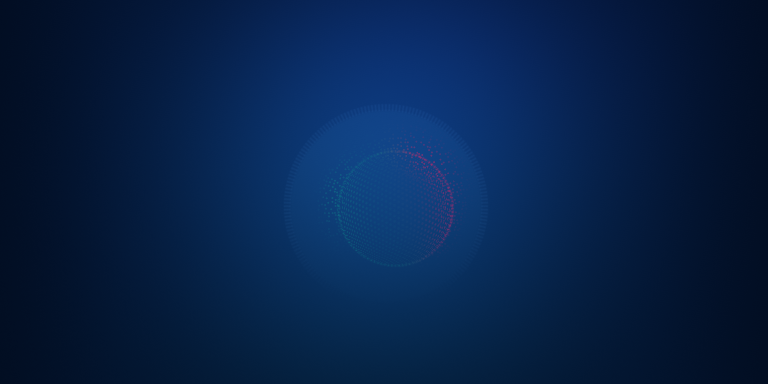
A WebGL 1 fragment shader for this background:

```glsl
precision highp float;
// Deep blue backdrop: soft glows around a pale disc with a ticked rim, holding
// a tilted sphere of dots that runs from teal to pink and sheds loose specks.
// Lengths are in canvas heights; the dots and ticks come from repeated cells.
uniform vec2 u_resolution;

float glow(vec2 p, vec2 center, vec2 size) {
  vec2 d = (p - center) / size;
  return exp(-0.5 * dot(d, d));
}

float hash(vec2 cell) {
  return fract(sin(dot(cell, vec2(127.1, 311.7))) * 43758.5);
}

// Soft band between two values
float band(float x, float low, float high, float soft) {
  return smoothstep(low - soft, low + soft, x) * (1.0 - smoothstep(high - soft, high + soft, x));
}

vec3 backdrop(vec2 p) {
  vec3 color = vec3(0.008, 0.062, 0.16);
  color += vec3(0.035, 0.165, 0.285) * glow(p, vec2(1.0, 0.54), vec2(0.4, 0.37));
  color += vec3(0.012, 0.015, 0.085) * glow(p, vec2(1.12, 0.88), vec2(0.4, 0.26));
  color += vec3(0.0, 0.015, 0.0) * glow(p, vec2(0.95, 0.0), vec2(0.5, 0.2));
  return color * mix(0.78, 1.0, band(p.x, 0.12, 1.88, 0.25));
}

// Pale disc, brightest near its top, inside a rim of radial ticks
vec3 addDisc(vec3 color, vec2 p, float px) {
  vec2 d = p - vec2(1.005, 0.463);
  float radius = length(d);
  float angle = atan(d.x, d.y);
  float fill = 1.0 - smoothstep(0.246 - px, 0.252 + px, radius);
  color += vec3(0.017, 0.037, 0.045) * fill * smoothstep(-0.38, 0.2, d.y);
  float ticks = 0.5 + 0.5 * cos(angle * 180.0);
  float rim = band(radius, 0.248, 0.266, px) * smoothstep(-0.28, 0.0, d.y);
  return color + vec3(0.025, 0.04, 0.05) * rim * (0.15 + 0.65 * ticks);
}

// Dotted sphere with a dashed edge and a spray of loose specks
vec3 addSphere(vec3 color, vec2 p, float px) {
  vec2 q = (p - vec2(1.03, 0.457)) / 0.152;
  float soft = px / 0.152;
  float radius = length(q);
  float angle = atan(q.x, q.y);
  vec3 tint = mix(vec3(0.05, 0.55, 0.55), vec3(0.75, 0.16, 0.42), smoothstep(-0.25, 0.75, q.x + 0.25 * q.y));

  // Rows of dots wrapped around the tilted ball
  vec2 t = mat2(0.91, 0.42, -0.42, 0.91) * q;
  float depth = sqrt(max(1.0 - radius * radius, 0.0));
  vec2 grid = vec2(atan(t.x, depth + 0.2) * 15.0, asin(clamp(t.y, -1.0, 1.0)) * 12.0);
  grid.x += 0.5 * mod(floor(grid.y), 2.0);
  float dots = 1.0 - smoothstep(0.12, 0.42, length(fract(grid) - 0.5));
  float inside = 1.0 - smoothstep(1.0 - soft, 1.0 + soft, radius);
  float side = smoothstep(0.2, 1.0, abs(q.x));
  color = mix(color, tint, dots * inside * (0.07 + 0.22 * side));

  // Short dashes along the edge, strongest at the upper right
  float dashes = 0.35 + 0.65 * smoothstep(-0.3, 0.8, cos(angle * 100.0));
  float edge = band(radius, 0.96, 1.0, soft);
  float strength = 0.16 + 0.26 * smoothstep(-0.2, 1.0, dot(q, vec2(0.85, 0.5)));
  color = mix(color, tint, edge * dashes * strength);

  // Specks in jittered polar cells, gathered at the top right and the left
  vec2 polar = vec2(angle * 18.0, radius * 17.0);
  vec2 cell = floor(polar);
  vec2 jitter = 0.25 + 0.5 * vec2(hash(cell), hash(cell + 37.0));
  vec2 offset = (fract(polar) - jitter) / vec2(18.0 / max(radius, 0.1), 17.0);
  float speck = 1.0 - smoothstep(0.006, 0.012 + soft * 0.8, length(offset));
  float spray = glow(vec2(angle, radius), vec2(0.5, 1.0), vec2(0.45, 0.2));
  spray += 0.8 * glow(vec2(angle, radius), vec2(-1.3, 1.08), vec2(0.4, 0.14));
  spray += 0.5 * glow(vec2(angle, radius), vec2(1.6, 0.92), vec2(0.6, 0.13));
  return mix(color, tint, speck * spray * 0.5 * step(0.4, hash(cell + 11.0)));
}

void main() {
  float px = 1.0 / u_resolution.y;
  vec2 p = gl_FragCoord.xy * px;
  p.x += 1.0 - 0.5 * u_resolution.x * px; // keep the design centred
  vec3 color = addDisc(backdrop(p), p, px);
  color = addSphere(color, p, px);
  color += (hash(gl_FragCoord.xy) - 0.5) / 255.0; // dither the gradients
  gl_FragColor = vec4(color, 1.0);
}
```
